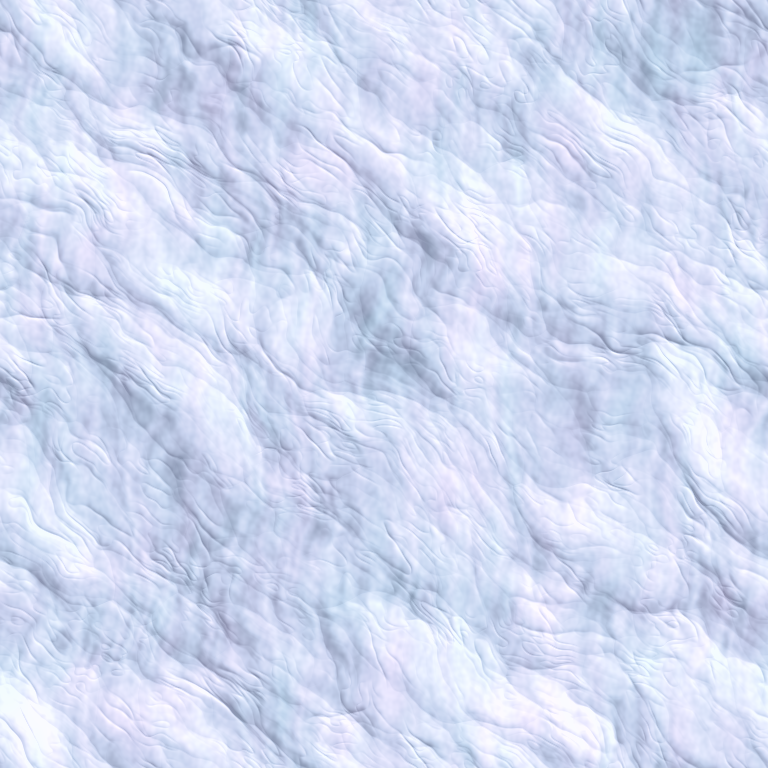
Give the GLSL for this texture, as a three.js fragment shader.

```glsl
const vec3 CREASE = vec3(0.55, 0.59, 0.70);
const vec3 VALLEY = vec3(0.77, 0.82, 0.93);
const vec3 SNOW = vec3(0.90, 0.92, 1.00);
const vec3 GLINT = vec3(0.97, 0.985, 1.00);
const vec3 LILAC_TINT = vec3(1.0, -0.2, 0.2);

const vec2 LUMP_CELLS = vec2(7.0, 10.0);      // cells across and up
const vec2 KNOB_CELLS = vec2(13.0, 20.0);
const vec2 FOLD_CELLS = vec2(9.0, 16.0);
const float LUMP_SLANT = 7.0;
const float KNOB_SLANT = 12.0;
const float KNOB_HEIGHT = 0.42;
const float SWELL_HEIGHT = 0.7;
const float FOLD_HEIGHT = 0.28;
const float FOLD_SHARPNESS = 9.0;
const float FOLD_FADE = 0.08;                 // strength left where folds die out
const float COARSE_WARP = 0.05;
const float FINE_WARP = 0.014;
const float JAG_WARP = 0.004;
const float MEAN_HEIGHT = 0.73;

const vec2 LIGHT_DIR = vec2(0.6, 0.8);
const float LIGHT_STEP = 0.0022;
const float RELIEF = 0.042;
const float HEIGHT_TONE = 2.3;
const float STREAK_TONE = 1.3;
const float GRAIN_TONE = 0.6;
const float TINT_AMOUNT = 0.035;

varying vec2 vUv;

float hash(vec2 p) {
  vec3 q = fract(p.xyx * 0.1031);
  q += dot(q, q.yzx + 33.33);
  return fract((q.x + q.y) * q.z);
}

// Cell index wrapped on a sheared lattice, so slanted cells still tile
vec2 wrapCell(vec2 cell, vec2 count, float shear) {
  float turn = floor((cell.x + 0.5) / count.x);
  cell -= turn * vec2(count.x, shear);
  cell.y -= count.y * floor((cell.y + 0.5) / count.y);
  return cell;
}

float cornerSlope(vec2 cell, vec2 offset, vec2 count, float shear, float seed) {
  vec2 id = wrapCell(cell, count, shear);
  float angle = 6.28318 * hash(id + seed * vec2(17.3, 29.7));
  return dot(vec2(cos(angle), sin(angle)), offset);
}

// Tiling gradient noise; count and shear are whole numbers
float noise(vec2 uv, vec2 count, float shear, float seed) {
  vec2 p = uv * count + vec2(0.0, shear * uv.x);
  vec2 cell = floor(p);
  vec2 f = p - cell;
  vec2 s = f * f * f * (f * (f * 6.0 - 15.0) + 10.0);
  vec2 e = vec2(1.0, 0.0);
  float a = cornerSlope(cell, f, count, shear, seed);
  float b = cornerSlope(cell + e, f - e, count, shear, seed);
  float c = cornerSlope(cell + e.yx, f - e.yx, count, shear, seed);
  float d = cornerSlope(cell + 1.0, f - 1.0, count, shear, seed);
  return mix(mix(a, b, s.x), mix(c, d, s.x), s.y);
}

// Overlapping flat-topped domes of random height, one per slanted cell
float domes(vec2 uv, vec2 count, float shear, float seed) {
  vec2 p = uv * count + vec2(0.0, shear * uv.x);
  vec2 cell = floor(p);
  float top = 0.0;
  for (int j = -1; j <= 1; j++) {
    for (int i = -1; i <= 1; i++) {
      vec2 neighbor = cell + vec2(float(i), float(j));
      vec2 id = wrapCell(neighbor, count, shear) + seed * vec2(13.1, 41.9);
      vec2 jitter = vec2(hash(id), hash(id + 61.7));
      vec2 d = neighbor + mix(vec2(0.15), vec2(0.85), jitter) - p;
      float r2 = dot(d, d);
      top = max(top, 0.85 * hash(id + 107.3) - 0.9 * r2 * r2);
    }
  }
  return top;
}

vec2 noisePair(vec2 uv, float count, float seed) {
  return vec2(noise(uv, vec2(count), 0.0, seed), noise(uv, vec2(count), 0.0, seed + 1.0));
}

vec2 warp(vec2 uv) {
  return uv + COARSE_WARP * noisePair(uv, 5.0, 1.0) + FINE_WARP * noisePair(uv, 17.0, 3.0)
    + JAG_WARP * noisePair(uv, 45.0, 26.0);
}

// Lumps and knobs, scored by short creases that fade in and out
float snowHeight(vec2 uv) {
  vec2 p = warp(uv);
  float height = domes(p, LUMP_CELLS, LUMP_SLANT, 1.0);
  height += KNOB_HEIGHT * domes(p, KNOB_CELLS, KNOB_SLANT, 2.0);
  height += SWELL_HEIGHT * noise(p, vec2(6.0, 8.0), 6.0, 5.0);
  float amplitude = FOLD_HEIGHT;
  vec2 cells = FOLD_CELLS;
  for (int i = 0; i < 3; i++) {
    float octave = float(i);
    float slant = cells.y * (0.5 + fract(octave * 0.5));
    float n = noise(p, cells, slant, 6.0 + octave);
    float fold = 1.0 - exp(-FOLD_SHARPNESS * sqrt(n * n + 0.0002));
    float fade = noise(uv, vec2(9.0 + 4.0 * octave), 4.0, 11.0 + octave);
    height += amplitude * fold * mix(FOLD_FADE, 1.0, smoothstep(-0.05, 0.35, fade));
    amplitude *= 0.5;
    cells *= 2.0;
  }
  return height;
}

vec3 snowColor(float tone) {
  vec3 color = mix(CREASE, VALLEY, clamp((tone + 3.25) / 2.65, 0.0, 1.0));
  color = mix(color, SNOW, clamp((tone + 0.6) / 1.6, 0.0, 1.0));
  return mix(color, GLINT, clamp((tone - 1.0) / 0.9, 0.0, 1.0));
}

void main() {
  float height = snowHeight(vUv);
  float lit = (height - snowHeight(vUv + LIGHT_DIR * LIGHT_STEP)) / LIGHT_STEP;
  // Fine upright and slanted fibres, strongest in the valleys
  vec2 p = warp(vUv);
  float streak = noise(p, vec2(72.0, 12.0), 4.0, 21.0) + 0.7 * noise(p, vec2(24.0, 72.0), 54.0, 22.0);
  streak *= mix(1.3, 0.6, smoothstep(0.4, 1.0, height));
  float grain = noise(vUv, vec2(140.0, 110.0), 0.0, 23.0);
  float tone = HEIGHT_TONE * (height - MEAN_HEIGHT) + RELIEF * lit + STREAK_TONE * streak + GRAIN_TONE * grain;
  float tint = noise(p, vec2(9.0, 7.0), 0.0, 24.0) + noise(p, vec2(40.0, 12.0), 0.0, 25.0);
  gl_FragColor = vec4(clamp(snowColor(tone) + TINT_AMOUNT * tint * LILAC_TINT, 0.0, 1.0), 1.0);
}
```
